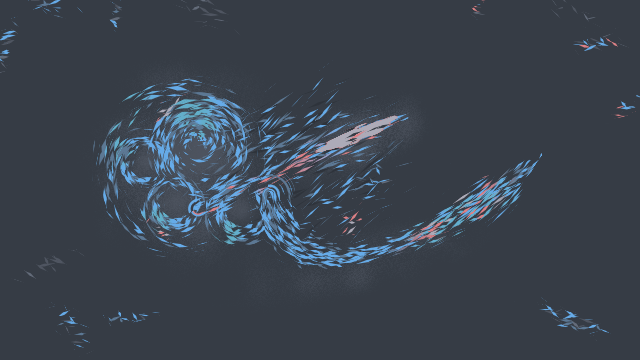
Give the GLSL for this background, as a WebGL 1 fragment shader.

```glsl
precision highp float;
uniform vec2 u_resolution;

const vec3 NIGHT = vec3(.21, .235, .27);
const vec3 SLATE = vec3(.31, .335, .38);
const vec3 STEEL = vec3(.36, .47, .58);
const vec3 AZURE = vec3(.4, .67, .91);
const vec3 TEAL = vec3(.38, .69, .73);
const vec3 LILAC = vec3(.68, .67, .72);
const vec3 CORAL = vec3(.86, .5, .52);

vec4 hash4(vec2 c) {
  float n = dot(c, vec2(12.99, 78.23));
  return fract(sin(n + vec4(0, 1.7, 3.1, 5.3)) * 43758.5);
}

float noise(vec2 p) {
  vec2 i = floor(p), f = fract(p);
  f *= f * (3. - 2. * f);
  return mix(mix(hash4(i).x, hash4(i + vec2(1, 0)).x, f.x),
    mix(hash4(i + vec2(0, 1)).x, hash4(i + 1.).x, f.x), f.y);
}

float bell(float x) { return exp(-x * x); }

vec2 rotate(vec2 p, float a) {
  float c = cos(a), s = sin(a);
  return vec2(c * p.x + s * p.y, c * p.y - s * p.x);
}

float blob(vec2 p, float x, float y, float angle, float w, float h) {
  return bell(length(rotate(p - vec2(x, y), angle) / vec2(w, h)));
}

// Tapered splinters on a jittered grid: coverage and shade
vec2 slivers(vec2 q, vec2 cell, float period, float tilt, float density) {
  vec2 best = vec2(0), id = floor(q / cell);
  if (density < .01) return best;
  for (float j = -1.; j < 1.5; j++)
  for (float i = -1.; i < 1.5; i++) {
    vec2 c = id + vec2(i, j);
    vec4 h = hash4(vec2(mod(c.x, period), c.y));
    vec2 d = rotate(q - (c + h.xy) * cell, (h.z - .5) * tilt);
    float taper = 1. - abs(d.x) / (cell.x * (.4 + .5 * h.z));
    float w = cell.y * .65 * taper * clamp((density - h.w) * 4., 0., 1.);
    float cover = clamp((w - abs(d.y)) * u_resolution.y, 0., 1.);
    if (cover > best.x) best = vec2(cover, fract(h.w * 7. + h.x));
  }
  return best;
}

vec3 paint(vec3 col, vec2 s, vec3 tint, vec3 accent) {
  return mix(col, mix(tint, accent, step(.67, s.y)), s.x);
}

vec3 streaks(vec3 col, vec2 q, float len, float tilt, float density, vec3 tint, vec3 accent) {
  return paint(col, slivers(q, vec2(len, .008), 999., tilt, density), tint, accent);
}

// Splinters circling a dim heart, thickest toward one bearing
vec3 ring(vec3 col, vec2 p, float x, float y, float radius, float width, float bearing, float strength) {
  vec2 d = p - vec2(x, y);
  float r = length(d), a = atan(d.y, d.x);
  float facing = .62 + .38 * cos(a - bearing);
  float density = strength * facing * bell((r - radius) / width) * (.6 + .8 * noise(p * 28.));
  float n = 2. * floor(radius * 60.) + 6.;
  vec3 tint = mix(AZURE, TEAL, .7 * smoothstep(.92, 1., facing));
  col = mix(col, SLATE, .6 * bell(r / radius * 2.2));
  for (float f = 0.; f < 1.5; f++) {
    vec2 cell = vec2(6.28318 * radius / n, .012 - .005 * f);
    col = paint(col, slivers(vec2(a * radius, r + f), cell, n, .6, density), tint, STEEL);
  }
  return col;
}

// Cubic curve coordinates: fraction along, signed offset across
vec2 along(vec2 p, vec2 a, vec2 b, vec2 c, vec2 d) {
  vec2 best = vec2(0, 9), p0 = a;
  for (float i = 0.; i < 17.5; i++) {
    float t = (i + 1.) / 18.;
    vec2 m = mix(b, c, t), p1 = mix(mix(mix(a, b, t), m, t), mix(m, mix(c, d, t), t), t);
    vec2 e = p1 - p0, v = p - p0;
    t = clamp(dot(v, e) / dot(e, e), 0., 1.);
    float dist = length(v - e * t);
    if (dist < abs(best.y)) best = vec2((i + t) / 18., dist * sign(e.x * v.y - e.y * v.x));
    p0 = p1;
  }
  return best;
}

void main() {
  vec2 p = gl_FragCoord.xy / u_resolution.y, q = rotate(p, .46);

  // Grainy mist
  float mist = blob(p, .52, .54, 0., .27, .29) + blob(p, 1.03, .63, .4, .17, .1) + .7 * blob(p, 1.05, .28, .3, .36, .1);
  float grain = hash4(floor(p * 430.)).x;
  vec3 col = mix(NIGHT, SLATE, .7 * smoothstep(.2, .8, mist * (.25 + .5 * noise(p * 14.) + .4 * grain)));

  // Loose slanted streaks
  float loose = .55 * blob(p, .76, .62, .5, .22, .09) + .38 * blob(p, .92, .48, .4, .2, .13);
  col = streaks(col, q, .07, .6, loose, NIGHT * .85, STEEL);
  col = streaks(col, q + .37, .045, .9, loose, AZURE, STEEL);

  // Swirling rings
  col = ring(col, p, .52, .53, .225, .035, 2.5, .45);
  col = ring(col, p, .57, .58, .105, .045, 1.9, 1.15);
  col = ring(col, p, .55, .61, .035, .035, 1., .95);
  col = ring(col, p, .402, .55, .06, .028, 2.8, 1.1);
  col = ring(col, p, .49, .437, .065, .026, 3.9, 1.1);
  col = ring(col, p, .672, .415, .067, .028, 4.2, 1.15);
  float blush = blob(p, .46, .69, .7, .05, .02) + blob(p, .44, .365, -.8, .04, .015) + 1.4 * blob(p, .98, .39, 1.2, .04, .02);
  col = streaks(col, q, .03, 1.2, .65 * blush, CORAL, LILAC);

  // Upper arm: azure root, coral middle, pale blade
  vec2 u = along(p, vec2(.55, .42), vec2(.72, .5), vec2(.93, .6), vec2(1.155, .69));
  vec2 flow = u * vec2(.66, 1);
  float body = bell(u.y / (.004 + .032 * smoothstep(1., .8, u.x)));
  vec3 root = mix(AZURE, CORAL, smoothstep(.26, .34, u.x) * smoothstep(.75, .4, u.x));
  col = streaks(col, flow, .06, .25, .85 * body, root, AZURE);
  float blade = .028 * smoothstep(.42, .78, u.x) * smoothstep(1., .82, u.x);
  float inside = blade - abs(u.y - .004) - .016 * noise(flow * vec2(35, 220));
  col = mix(col, mix(CORAL, LILAC, smoothstep(0., .005, inside)), smoothstep(0., .003, inside));
  col = streaks(col, flow + .21, .045, .3, .4 * body, NIGHT, CORAL);

  // Lower arm sweeping up to the right
  vec2 l = along(p, vec2(.75, .46), vec2(.8, .12), vec2(1.3, .36), vec2(1.5, .57));
  float girth = .004 + .04 * (1. - .55 * bell((l.x - .48) / .18)) * smoothstep(1., .85, l.x);
  float sweep = bell(l.y / girth) * (.65 + .65 * noise(p * 25.));
  float middle = smoothstep(.5, .65, l.x) * smoothstep(.92, .8, l.x);
  col = streaks(col, l, .06, .4, sweep, AZURE, mix(STEEL, LILAC, middle));
  col = streaks(col, l + .43, .04, .6, sweep, mix(AZURE, TEAL, .6 * middle), mix(STEEL, CORAL, middle));

  // Scattered debris
  float vivid = blob(p, .14, .99, -.3, .06, .025) + blob(p, .32, .96, 1.3, .05, .015) + blob(p, .01, .86, 1.2, .07, .02)
    + blob(p, 1.33, .98, 1.4, .03, .015) + blob(p, 1.65, .88, .1, .08, .022) + blob(p, 1.75, .71, .6, .05, .018)
    + blob(p, .2, .085, -1., .06, .025) + blob(p, .365, .12, .1, .07, .015) + blob(p, 1.585, .11, -.35, .09, .025)
    + blob(p, 1.04, .51, 0., .04, .03);
  float dull = blob(p, .56, .98, -.6, .08, .03) + blob(p, 1.6, .97, -.5, .08, .03) + blob(p, .15, .27, .4, .09, .03);
  q = rotate(p, -.35);
  col = streaks(col, q, .05, 1.6, .7 * dull + .5 * vivid, SLATE, SLATE * 1.25);
  col = streaks(col, q + .3, .035, 1.8, .7 * vivid, AZURE, mix(STEEL, CORAL, step(2.2, p.x + p.y)));
  gl_FragColor = vec4(col, 1);
}
```
